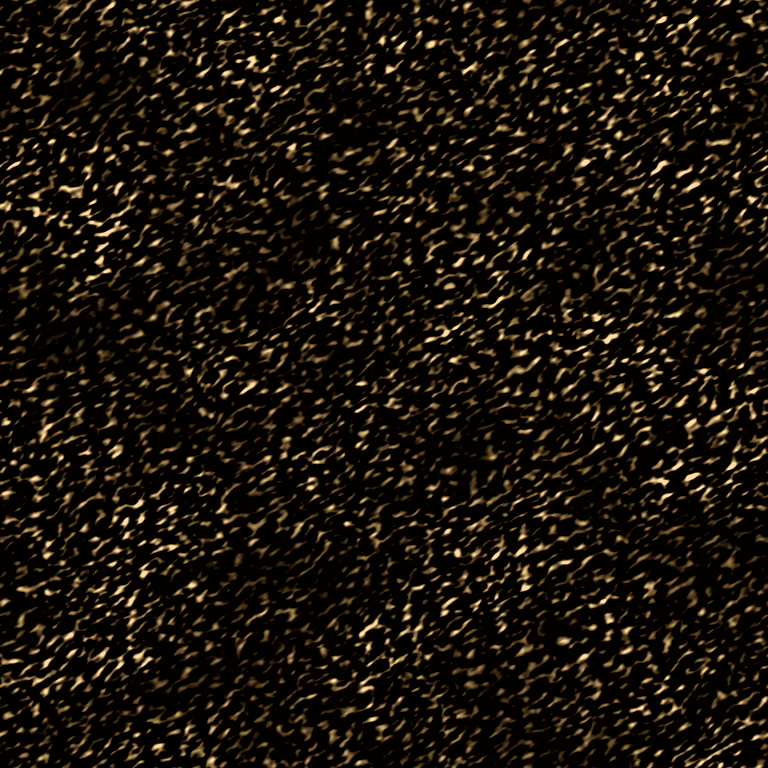
Give the GLSL for this texture, as a Shadertoy shader.

```glsl
// Black crumpled leather with slanted golden glints, tiling in both directions.
#define GLINT_GAIN 0.41
#define GLINT_LEVEL 0.38
#define PATCH_CONTRAST 0.95
#define BEND 0.012
#define WIGGLE 0.0022
#define GOLD vec3(1.0, 0.87, 0.64)
#define GOLD_CURVE vec3(1.0, 1.15, 1.5)
#define BLACK vec3(0.01, 0.003, 0.0)

float hash(vec2 cell, float seed) {
    return fract(sin(dot(cell, vec2(127.1, 311.7)) + seed * 17.3) * 43758.5453);
}

// Slope at a lattice corner; the sheared lattice wraps on the unit square.
vec2 cornerSlope(vec2 cell, vec2 cells, float shear, float seed) {
    float turns = floor((cell.x + 0.5) / cells.x);
    cell += turns * vec2(-cells.x, shear);
    cell.y -= cells.y * floor((cell.y + 0.5) / cells.y);
    float angle = 6.2831853 * hash(cell, seed);
    return vec2(cos(angle), sin(angle));
}

// Gradient noise; whole numbers of cells and shear keep it seamless.
float slantedNoise(vec2 uv, vec2 cells, float shear, float seed) {
    vec2 p = cells * uv - vec2(0.0, shear * uv.x);
    vec2 cell = floor(p);
    vec2 f = p - cell;
    vec2 w = f * f * f * (f * (f * 6.0 - 15.0) + 10.0);
    vec2 right = vec2(1.0, 0.0), up = vec2(0.0, 1.0);
    float a = dot(cornerSlope(cell, cells, shear, seed), f);
    float b = dot(cornerSlope(cell + right, cells, shear, seed), f - right);
    float c = dot(cornerSlope(cell + up, cells, shear, seed), f - up);
    float d = dot(cornerSlope(cell + 1.0, cells, shear, seed), f - 1.0);
    return mix(mix(a, b, w.x), mix(c, d, w.x), w.y);
}

vec2 warp(vec2 uv, float cells, float seed) {
    return vec2(slantedNoise(uv, vec2(cells), 0.0, seed),
                slantedNoise(uv, vec2(cells), 0.0, seed + 1.0));
}

void mainImage(out vec4 fragColor, in vec2 fragCoord) {
    vec2 uv = fragCoord / iResolution.xy;

    // Bend the grain broadly, then roughen its outline
    vec2 p = uv + BEND * warp(uv, 9.0, 1.0) + WIGGLE * warp(uv, 70.0, 3.0);

    // Three layers of slanted folds, scaled to unit deviation
    float folds = slantedNoise(p, vec2(56.0, 100.0), 45.0, 5.0)
                + 0.8 * slantedNoise(p, vec2(74.0, 122.0), 70.0, 6.0)
                + 0.5 * slantedNoise(p, vec2(110.0, 150.0), 40.0, 7.0);
    folds /= 0.296;

    // Broad brighter and dimmer patches
    float patches = slantedNoise(uv, vec2(4.0, 6.0), 1.0, 8.0)
                  + 0.7 * slantedNoise(uv, vec2(11.0, 16.0), 5.0, 9.0);
    float gain = GLINT_GAIN * (1.0 + PATCH_CONTRAST * patches);

    // Only the raised folds catch the light
    float glint = clamp(gain * (folds - GLINT_LEVEL), 0.0, 1.0);
    glint *= smoothstep(0.0, 0.1, glint);
    vec3 color = max(BLACK, GOLD * pow(vec3(glint), GOLD_CURVE));
    fragColor = vec4(color, 1.0);
}
```
